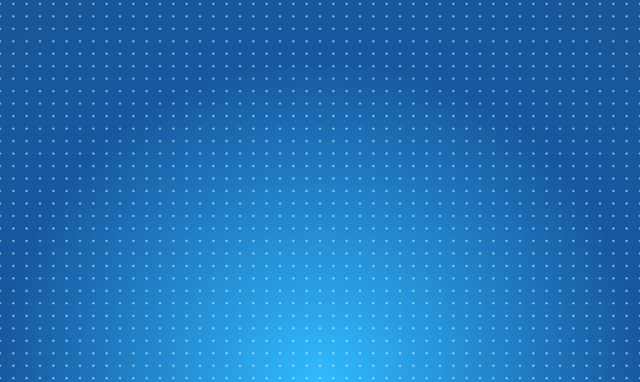
A Shadertoy shader for this background:

```glsl
// A blue backdrop lit by a round glow rising from the middle of the lower edge,
// covered by a regular grid of tiny pale dots. The glow is a radial gradient;
// the dots are one circle distance repeated over grid cells.

#define GLOW_CENTER vec2(0.0, -0.5)   // x in widths, y in heights, from the middle
#define GLOW_RADIUS 0.5               // in canvas widths
#define GLOW_COLOR  vec3(0.19, 0.73, 1.00)
#define BASE_COLOR  vec3(0.09, 0.35, 0.63)
#define FAR_COLOR   vec3(0.09, 0.34, 0.60)
#define DOT_COLOR   vec3(0.82, 0.96, 1.00)
#define DOT_SPACING vec2(1.0 / 48.0, 0.0195)
#define DOT_RADIUS  0.0014
#define DOT_OPACITY 0.82

// Glow fading to the base blue, then slightly darker toward the far corners
vec3 backdrop(vec2 p, float aspect) {
    float dist = length(p - GLOW_CENTER * vec2(1.0, aspect));
    vec3 color = mix(GLOW_COLOR, BASE_COLOR, clamp(dist / GLOW_RADIUS, 0.0, 1.0));
    float farAmount = smoothstep(GLOW_RADIUS, GLOW_RADIUS * 1.5, dist);
    return mix(color, FAR_COLOR, farAmount);
}

// Coverage of the nearest grid dot, with a soft edge of one pixel each way
float dotGrid(vec2 p, float pixel) {
    vec2 cell = (fract(p / DOT_SPACING + 0.5) - 0.5) * DOT_SPACING;
    return 1.0 - smoothstep(DOT_RADIUS - pixel, DOT_RADIUS + pixel, length(cell));
}

void mainImage(out vec4 fragColor, in vec2 fragCoord) {
    // Centered coordinates in units of the canvas width
    float pixel = 1.0 / iResolution.x;
    float aspect = iResolution.y * pixel;
    vec2 p = (fragCoord - 0.5 * iResolution.xy) * pixel;

    vec3 color = backdrop(p, aspect);
    color = mix(color, DOT_COLOR, DOT_OPACITY * dotGrid(p, pixel));
    fragColor = vec4(color, 1.0);
}
```
